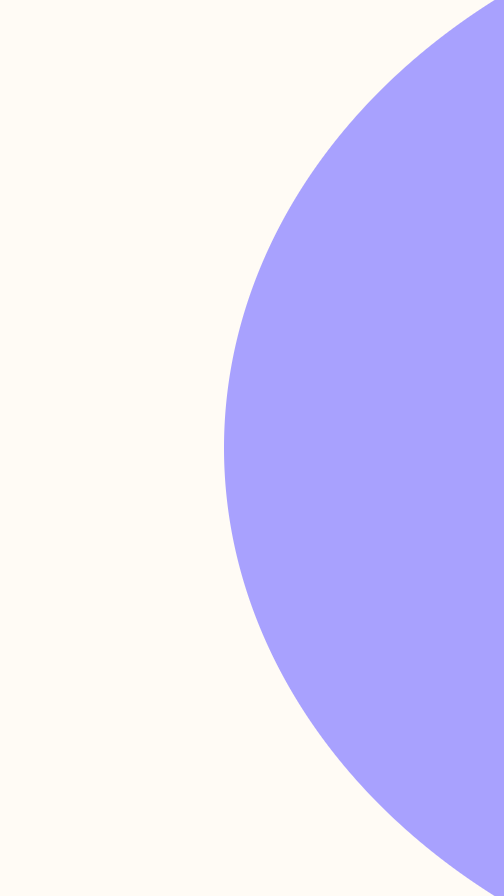
Give the GLSL for this background, as a WebGL 1 fragment shader.

```glsl
precision highp float;
// A flat cream field with one large lavender disc entering from the right.
// The disc is a slightly wide ellipse, centred beyond the right edge, drawn
// from its implicit equation with an edge smoothed over about one pixel.

uniform vec2 u_resolution;

// Lengths are in canvas heights
#define DISC_CENTER vec2(1.026, 0.5)
#define DISC_RADII vec2(0.776, 0.6315)
#define CREAM vec3(1.0, 0.985, 0.96)
#define LAVENDER vec3(0.66, 0.63, 0.995)

// Approximate signed distance to an ellipse, accurate near its outline
float ellipseDistance(vec2 p, vec2 radii) {
    vec2 q = p / radii;
    float len = length(q);
    float slope = length(q / radii) / max(len, 1e-4);
    return (len - 1.0) / max(slope, 1e-4);
}

void main() {
    vec2 p = gl_FragCoord.xy / u_resolution.y;
    float pixel = 1.0 / u_resolution.y;

    // Coverage of the disc at this point
    float d = ellipseDistance(p - DISC_CENTER, DISC_RADII);
    float disc = clamp(0.5 - d / pixel, 0.0, 1.0);

    gl_FragColor = vec4(mix(CREAM, LAVENDER, disc), 1.0);
}
```
